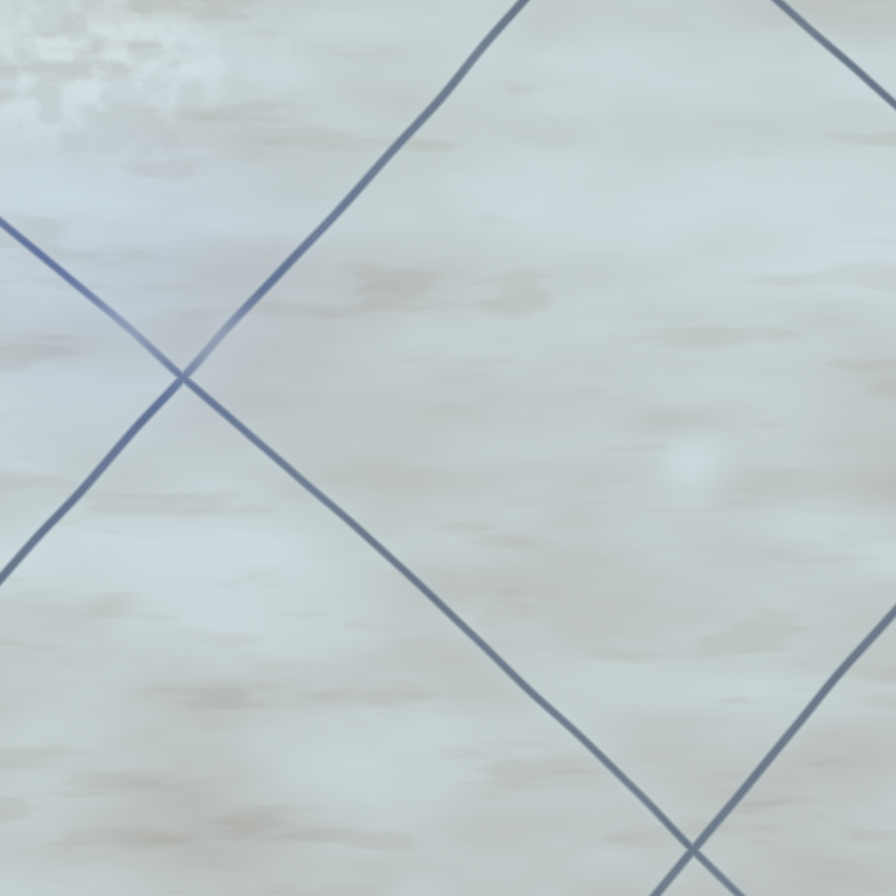
Give the GLSL for this texture, as a Shadertoy shader.

```glsl
// Pale stone floor tiles laid diagonally, with thin slate-blue joints.
// A skewed lattice gives the slightly bowed joints; stretched value noise
// gives the horizontal stone streaks, with soft stains and a corner glare.

#define CROSSING vec2(0.204, 0.581)   // one joint crossing
#define STEP_DOWN vec2(0.571, -0.529) // tile edge falling to the right
#define STEP_UP vec2(0.501, 0.564)    // tile edge rising to the right
#define JOINT_HALF_WIDTH 0.0047
#define JOINT_SOFTNESS 0.0028
#define STREAK_CONTRAST 1.9
#define STONE_WARM vec3(0.715, 0.730, 0.723)
#define STONE_MID vec3(0.760, 0.800, 0.800)
#define STONE_LIGHT vec3(0.800, 0.852, 0.865)
#define JOINT_SLATE vec3(0.405, 0.460, 0.525)
#define JOINT_BLUE vec3(0.360, 0.430, 0.600)

float hash(vec2 p) {
    vec3 q = fract(vec3(p.xyx) * 0.1031);
    q += dot(q, q.yzx + 33.33);
    return fract((q.x + q.y) * q.z);
}

float noise(vec2 p) {
    vec2 i = floor(p), f = fract(p);
    f = f * f * (3.0 - 2.0 * f);
    return mix(mix(hash(i), hash(i + vec2(1, 0)), f.x),
               mix(hash(i + vec2(0, 1)), hash(i + vec2(1, 1)), f.x), f.y);
}

float fbm(vec2 p) {
    float sum = 0.0, amp = 0.53;
    for (int i = 0; i < 4; i++) {
        sum += amp * noise(p);
        p = mat2(1.98, 0.12, -0.12, 1.98) * p + 17.3;
        amp *= 0.5;
    }
    return sum;
}

float cross2(vec2 a, vec2 b) { return a.x * b.y - a.y * b.x; }

// Soft elliptical spot
float spot(vec2 p, vec2 centre, vec2 radius) {
    vec2 q = (p - centre) / radius;
    return exp(-dot(q, q));
}

// Lattice coordinates: whole x on rising joints, whole y on falling ones
vec2 tileCoords(vec2 p) {
    vec2 d = p - CROSSING;
    vec2 t = vec2(cross2(d, STEP_UP), cross2(STEP_DOWN, d)) / cross2(STEP_DOWN, STEP_UP);
    float side = 2.0 * mod(floor(t.x + 0.5), 2.0) - 1.0;
    vec2 bow = vec2(0.045 * side * max(t.y * (1.0 - t.y), 0.0),
                    -0.035 * t.x * (1.0 - t.x));
    vec2 wobble = vec2(noise(t.yx * 9.0), noise(t * 9.0 + 40.0)) - 0.5;
    return t + bow + 0.005 * wobble;
}

vec3 stone(vec2 p, vec2 tile) {
    // Streaks, broad clouds and a small tone shift per tile
    float streak = fbm(p * vec2(4.0, 13.0) + 5.0);
    float cloud = fbm(p * vec2(2.5, 4.0) + 31.0);
    float tone = 0.53 + STREAK_CONTRAST * (0.55 * streak + 0.45 * cloud - 0.5);
    tone += 0.30 * (p.y - 0.5) + 0.10 * (hash(tile + 7.0) - 0.5);

    // Broad pale and dull areas
    tone += 0.30 * spot(p, vec2(0.20, 0.36), vec2(0.22, 0.12));
    tone += 0.22 * spot(p, vec2(0.62, 0.93), vec2(0.25, 0.12));
    tone -= 0.25 * spot(p, vec2(0.90, 0.06), vec2(0.25, 0.16));
    tone -= 0.30 * spot(p, vec2(0.60, 0.32), vec2(0.20, 0.045));
    tone -= 0.22 * spot(p, vec2(0.36, 0.03), vec2(0.20, 0.05));

    // Pale fleck under a dull smear
    tone -= 0.40 * spot(p, vec2(0.76, 0.53), vec2(0.07, 0.022));
    tone += 0.55 * spot(p, vec2(0.77, 0.48), vec2(0.035, 0.035));
    tone = clamp(tone, 0.0, 1.0);

    vec3 color = mix(STONE_WARM, STONE_MID, min(2.0 * tone, 1.0));
    color = mix(color, STONE_LIGHT, max(2.0 * tone - 1.0, 0.0));

    // Fine beige veins and a cool cast on the left
    float vein = smoothstep(0.60, 0.78, fbm(p * vec2(7.0, 32.0) + 63.0));
    color -= vein * vec3(0.022, 0.032, 0.042);
    color += spot(p, vec2(0.12, 0.68), vec2(0.24, 0.18)) * vec3(-0.015, -0.010, 0.025);

    // Speckled glare in the upper left
    float speckle = smoothstep(0.35, 0.70, fbm(p * 38.0));
    float glare = spot(p, vec2(0.09, 0.93), vec2(0.17, 0.09));
    return color + glare * (0.015 + 0.065 * speckle) * vec3(0.9, 1.0, 1.05);
}

void mainImage(out vec4 fragColor, in vec2 fragCoord) {
    vec2 p = fragCoord / iResolution.y;
    vec2 t = tileCoords(p);

    // Distance to the nearest rising and falling joint, in canvas units
    float area = cross2(STEP_DOWN, STEP_UP);
    vec2 dist = abs(fract(t + 0.5) - 0.5) * area
              / vec2(length(STEP_UP), length(STEP_DOWN));
    float soft = max(JOINT_SOFTNESS, 0.75 / iResolution.y);
    vec2 width = JOINT_HALF_WIDTH * vec2(1.0, 0.88);
    vec2 joint = 1.0 - smoothstep(width - soft, width + soft, dist);

    // Joints wear pale beside the crossing and vary along their length
    vec2 fade = vec2(spot(t, vec2(0.0, 0.07), vec2(0.06)),
                     spot(t, vec2(-0.10, 0.0), vec2(0.07)));
    joint *= (1.0 - 0.50 * fade) * (0.84 + 0.16 * noise(p * 17.0));

    vec3 color = stone(p, floor(t));
    vec2 halo = exp(-dist * dist / 0.00012);
    color += 0.012 * max(halo.x, halo.y) * vec3(0.4, 0.9, 1.3);
    float blueness = spot(p, vec2(0.10, 0.70), vec2(0.30, 0.26));
    vec3 jointColor = mix(JOINT_SLATE, JOINT_BLUE, blueness);
    color = mix(color, jointColor, max(joint.x, joint.y));
    fragColor = vec4(clamp(color, 0.0, 1.0), 1.0);
}
```
